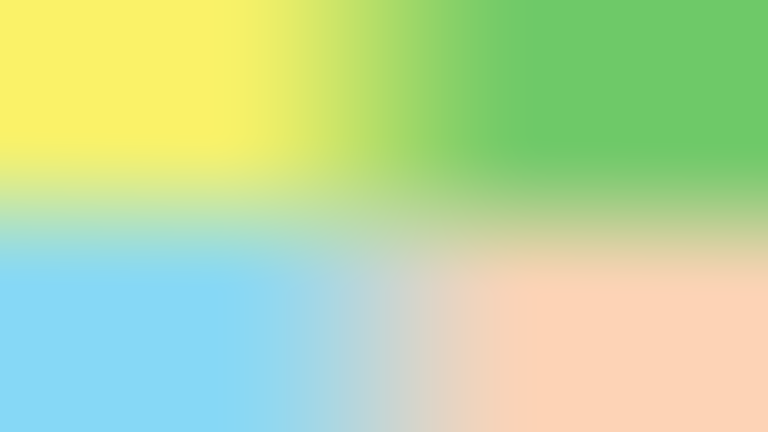
Give the GLSL for this background, as a Shadertoy shader.

```glsl
// Four soft colour fields, one per corner, melting into each other
// across the middle of the canvas. Two smooth ramps, one along each
// axis, give the weights of a bilinear colour blend.

#define RAMP_X vec2(0.265, 0.715)  // start and end of the sideways blend
#define RAMP_Y vec2(0.315, 0.695)  // start and end of the upward blend
#define TILT 0.025                 // drop of the upward blend, left to right

#define YELLOW vec3(0.980, 0.950, 0.408)
#define GREEN  vec3(0.430, 0.788, 0.408)
#define BLUE   vec3(0.525, 0.848, 0.965)
#define PEACH  vec3(0.992, 0.828, 0.714)

// Eased weight from 0 to 1 between the two ends of a ramp
float rampWeight(vec2 ramp, float position) {
    return smoothstep(ramp.x, ramp.y, position);
}

void mainImage(out vec4 fragColor, in vec2 fragCoord) {
    vec2 uv = fragCoord / iResolution.xy;

    // Blend weights, with a slightly sloping horizon
    float rightward = rampWeight(RAMP_X, uv.x);
    float upward = rampWeight(RAMP_Y, uv.y + TILT * (uv.x - 0.5));

    // Blend sideways within each row, then between the rows
    vec3 lowerRow = mix(BLUE, PEACH, rightward);
    vec3 upperRow = mix(YELLOW, GREEN, rightward);
    fragColor = vec4(mix(lowerRow, upperRow, upward), 1.0);
}
```
